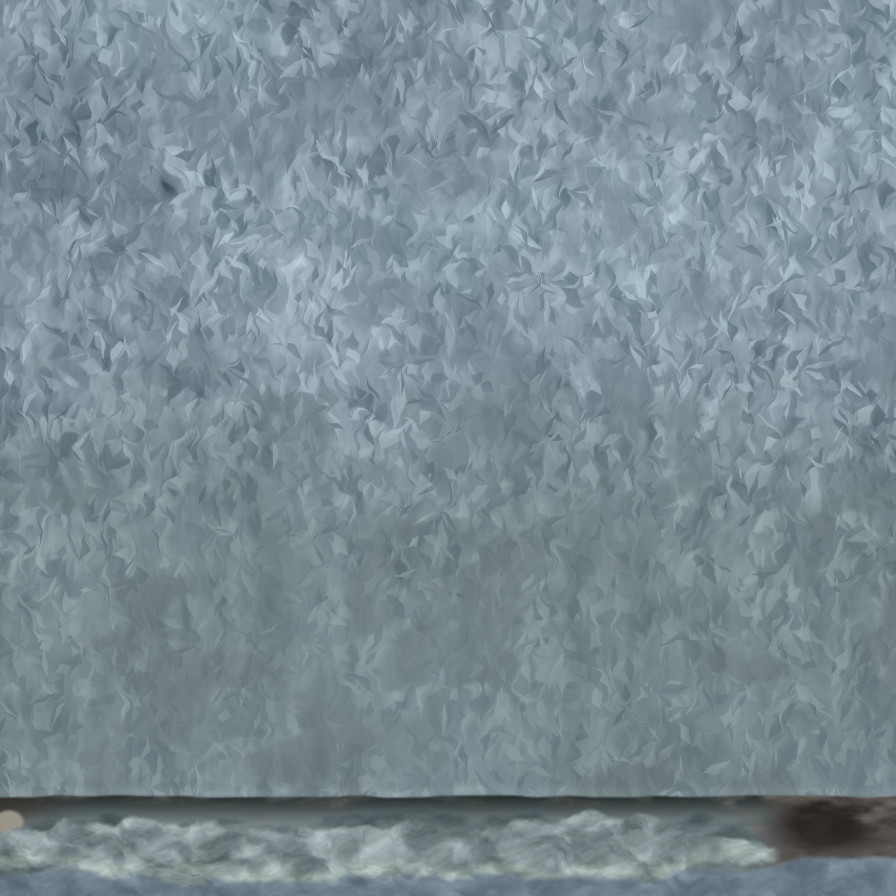
Reproduce this texture procedurally as a WebGL 1 fragment shader.

```glsl
precision highp float;
// Weathered galvanised sheet: layers of small, mostly upright crystal flakes,
// scattered on jittered grids, over soft mottling and vertical grime. Along
// the foot run a dark seam, a pale rough bead that tapers, and a rusty gap.
uniform vec2 u_resolution;

float hash(vec2 p) {
  return fract(sin(dot(p, vec2(127.1, 311.7))) * 43758.545);
}

float noise(vec2 p) {
  vec2 i = floor(p);
  vec2 f = fract(p);
  f = f * f * (3.0 - 2.0 * f);
  return mix(mix(hash(i), hash(i + vec2(1.0, 0.0)), f.x),
             mix(hash(i + vec2(0.0, 1.0)), hash(i + 1.0), f.x), f.y);
}

float fbm(vec2 p) {
  float sum = 0.0;
  float amp = 0.5;
  for (int i = 0; i < 4; i++) {
    sum += amp * noise(p);
    p = p * 2.03 + 7.3;
    amp *= 0.5;
  }
  return sum / 0.9375;
}

// Soft elliptical spot, one at its centre
float spot(vec2 p, vec2 centre, vec2 size) {
  vec2 d = (p - centre) / size;
  return exp(-dot(d, d));
}

// Covers the running shade with one grid of pointed flakes
float flakeLayer(float shade, vec2 p, float cells, float seed) {
  vec2 g = p * cells + seed * 3.7;
  vec2 cell = floor(g);
  for (int j = -1; j <= 1; j++) {
    for (int i = -1; i <= 1; i++) {
      vec2 id = cell + vec2(float(i), float(j));
      vec2 key = id + seed * 17.0;
      vec2 d = g - id - vec2(hash(key), hash(key + 5.3));
      // The sum of two hashes keeps most flakes near upright
      float angle = 1.57 + (hash(key + 9.1) + hash(key + 1.9) - 1.0) * 1.45;
      float c = cos(angle);
      float s = sin(angle);
      d = vec2(c * d.x + s * d.y, c * d.y - s * d.x);
      d.y += (hash(key + 2.7) - 0.5) * 0.7 * d.x * d.x;
      float len = mix(0.4, 0.95, hash(key + 4.9));
      float wide = mix(0.11, 0.42, pow(hash(key + 6.1), 1.6));
      float body = 1.0 - abs(d.x) / len - abs(d.y) / wide;
      float tone = mix(-1.0, 1.2, hash(key + 8.3)) + 0.3 * d.y / wide;
      shade = mix(shade, tone, 0.8 * smoothstep(0.0, 0.35, body));
    }
  }
  return shade;
}

vec3 sheet(vec2 p) {
  vec2 warp = vec2(noise(p * 70.0), noise(p * 70.0 + 31.0)) - 0.5;
  vec2 q = p + warp * 0.009;
  float shade = (fbm(q * 26.0) - 0.5) * 1.8;
  for (int i = 0; i < 5; i++) {
    float k = float(i);
    shade = flakeLayer(shade, q, 22.0 + 5.0 * k, k + 1.0);
  }
  shade += (fbm(q * vec2(95.0, 50.0)) - 0.5) * 1.0;
  // Small patches of bare metal, and a few wider ones in set places
  float dull = 0.9 * smoothstep(0.55, 0.68, fbm(p * vec2(17.0, 15.0) + 3.0));
  vec2 r = p + (vec2(fbm(p * 14.0), fbm(p * 14.0 + 9.0)) - 0.5) * 0.08;
  float stain = spot(r, vec2(0.55, 0.57), vec2(0.055, 0.1))
              + 0.8 * spot(r, vec2(0.69, 0.39), vec2(0.07, 0.08))
              + 0.8 * spot(r, vec2(0.29, 0.36), vec2(0.08, 0.16))
              + 0.6 * spot(r, vec2(0.16, 0.53), vec2(0.05, 0.05))
              + 0.6 * spot(r, vec2(0.47, 0.83), vec2(0.035, 0.12));
  dull = clamp(max(dull, stain), 0.0, 1.0);
  float crisp = mix(0.52, 1.05, smoothstep(0.25, 0.62, p.y)) * (1.0 - 0.6 * dull);
  vec3 col = mix(vec3(0.468, 0.53, 0.55), vec3(0.508, 0.583, 0.63),
                 smoothstep(0.35, 0.7, p.y));
  col += shade * crisp * vec3(0.125, 0.127, 0.121);
  col -= dull * vec3(0.03, 0.036, 0.04);
  // Darker upper left, brighter bands of dense crystal
  col -= 0.04 * spot(r, vec2(0.08, 0.83), vec2(0.14, 0.09));
  col += 0.03 * spot(r, vec2(0.3, 0.64), vec2(0.2, 0.1));
  col += 0.03 * spot(r, vec2(0.72, 0.78), vec2(0.16, 0.15));
  // Rain streaks and broad stains
  col += (fbm(vec2(p.x * 45.0, p.y * 6.0)) - 0.5) * 0.08;
  col += (fbm(p * 8.0 + 12.0) - 0.5) * vec3(0.06, 0.07, 0.08);
  col -= 0.18 * spot(q, vec2(0.186, 0.79), vec2(0.009, 0.011));
  col += 0.1 * spot(q, vec2(0.335, 0.708), vec2(0.008, 0.011));
  return col;
}

vec3 seam(vec2 p) {
  float grain = fbm(p * vec2(32.0, 70.0)) - 0.5;
  vec3 col = mix(vec3(0.38, 0.43, 0.44), vec3(0.2, 0.225, 0.225),
                 smoothstep(0.085, 0.109, p.y + grain * 0.03));
  col += grain * 0.32;
  float brown = spot(p, vec2(0.0, 0.1), vec2(0.06, 0.018));
  col = mix(col, vec3(0.22, 0.19, 0.17), 0.7 * brown);
  // Rusty hollow at the right
  float rust = smoothstep(0.82, 0.89, p.x + grain * 0.08);
  col = mix(col, vec3(0.36, 0.34, 0.32) + grain * 0.3, rust);
  float hollow = spot(p + grain * 0.03, vec2(0.922, 0.076), vec2(0.058, 0.027));
  col = mix(col, vec3(0.19, 0.165, 0.155) + grain * 0.12, smoothstep(0.1, 0.75, hollow));
  return mix(col, vec3(0.6, 0.58, 0.54),
             smoothstep(0.3, 0.6, spot(p, vec2(0.01, 0.082), vec2(0.018, 0.015))));
}

vec3 foot(vec2 p) {
  float rough = fbm(p * vec2(26.0, 24.0)) - 0.5;
  float grain = fbm(p * vec2(40.0, 65.0) + rough * 2.0) - 0.5;
  vec3 col = seam(p);
  // Blue ledge below, then the pale bead over it
  float ledge = 0.026 + 0.018 * smoothstep(0.8, 0.92, p.x) + rough * 0.014;
  col = mix(col, vec3(0.42, 0.48, 0.53) + grain * 0.26,
            1.0 - smoothstep(ledge - 0.003, ledge + 0.004, p.y));
  float taper = smoothstep(0.72, 0.88, p.x);
  float top = 0.077 + 0.013 * spot(p, vec2(0.69, p.y), vec2(0.05, 1.0))
            - 0.022 * taper + rough * 0.036;
  float low = 0.019 + 0.016 * (1.0 - smoothstep(0.0, 0.2, p.x))
            + 0.024 * taper + rough * 0.03;
  float bead = smoothstep(low - 0.004, low + 0.004, p.y)
             * (1.0 - smoothstep(top - 0.004, top + 0.004, p.y))
             * (1.0 - smoothstep(0.855, 0.875, p.x));
  vec3 pale = vec3(0.515, 0.572, 0.58) + grain * 0.5;
  pale += vec3(0.06, 0.06, 0.035) * spot(p, vec2(p.x, low + 0.008), vec2(1.0, 0.006));
  return mix(col, pale, bead);
}

void main() {
  vec2 p = gl_FragCoord.xy / u_resolution;
  float edge = 0.111 + (noise(vec2(p.x * 30.0, 2.0)) - 0.5) * 0.003;
  vec3 col = sheet(p) + 0.03 * spot(p, vec2(p.x, edge + 0.005), vec2(1.0, 0.005));
  col = mix(foot(p), col, smoothstep(edge - 0.002, edge + 0.002, p.y));
  gl_FragColor = vec4(clamp(col, 0.0, 1.0), 1.0);
}
```
